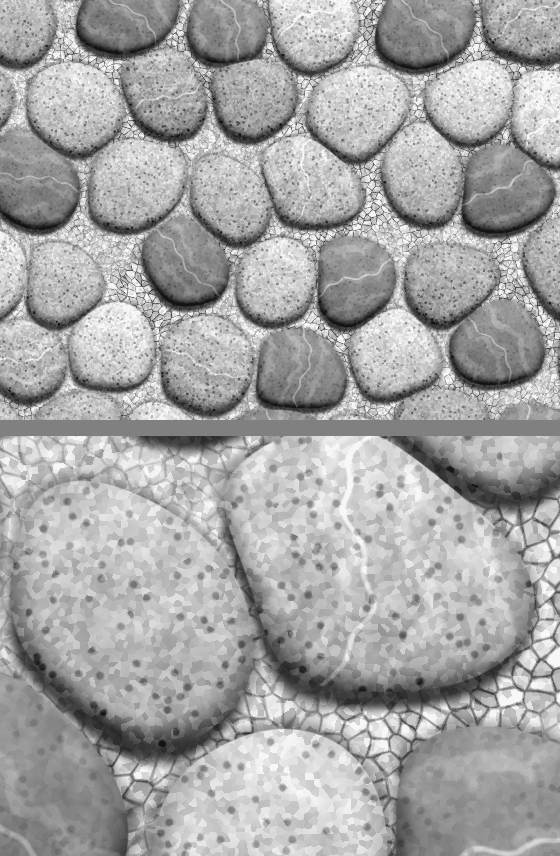
Top, the full canvas; bottom, a detail of the centre.
A WebGL 1 fragment shader for this texture:

```glsl
precision highp float;
uniform vec2 u_resolution;

const float STONE_SPACING = 0.235;
const float ROW_HEIGHT = 0.866;
const float JITTER = 0.46;
const float ROUNDNESS = 11.0;
const float OUTLINE_WOBBLE = 0.022;
const vec2 LIGHT = vec2(0.2, 0.98);
const vec2 SHADOW_SHIFT = vec2(0.012, 0.06);
const float STONE_DARK = 0.66;
const float STONE_PALE = 0.86;
const float POLISHED_TONE = 0.53;
const float POLISHED_SHARE = 0.12;
const float VEINED_SHARE = 0.35;
const float SAND_TONE = 0.83;
const float SHADOW_TONE = 0.17;
const float GRAVEL_SCALE = 62.0;
const float PIT_SCALE = 95.0;
const float GRAIN_SCALE = 185.0;

struct Stone {
  float dist;
  vec2 offset;
  vec2 id;
};

vec2 hash2(vec2 c) {
  vec3 a = fract(c.xyx * vec3(0.1031, 0.1030, 0.0973));
  a += dot(a, a.yzx + 33.33);
  return fract((a.xx + a.yz) * a.zy);
}

mat2 rotation(float angle) {
  float c = cos(angle), s = sin(angle);
  return mat2(c, -s, s, c);
}

// Nearest distance, second distance, random cell value
vec3 cellular(vec2 p) {
  vec2 base = floor(p);
  vec3 result = vec3(8.0, 8.0, 0.0);
  for (int y = -1; y <= 1; y++) {
    for (int x = -1; x <= 1; x++) {
      vec2 cell = base + vec2(float(x), float(y));
      float d = length(cell + hash2(cell) - p);
      if (d < result.x) result = vec3(d, result.x, hash2(cell + 71.0).x);
      else result.y = min(result.y, d);
    }
  }
  return result;
}

float layeredSines(vec2 p) {
  float sum = 0.0, weight = 0.5;
  for (int i = 0; i < 4; i++) {
    sum += weight * sin(p.x + 1.7 * sin(p.y)) * cos(p.y + 1.3 * sin(p.x));
    p = rotation(0.9) * p * 1.9 + 2.3;
    weight *= 0.6;
  }
  return sum;
}

vec2 stoneCentre(vec2 cell) {
  vec2 shift = JITTER * (hash2(cell) - 0.5);
  return vec2(cell.x + 0.5 * mod(cell.y, 2.0) + shift.x, (cell.y + shift.y) * ROW_HEIGHT);
}

// Rounded cell around the nearest centre, blended with a tilted ellipse
Stone findStone(vec2 p) {
  p += OUTLINE_WOBBLE * sin(p.yx * vec2(7.0, 6.0) + vec2(1.0, 4.0));
  float row = floor(p.y / ROW_HEIGHT + 0.5);
  vec2 base = vec2(floor(p.x - 0.5 * mod(row, 2.0) + 0.5), row);
  vec2 id = base, centre = vec2(0.0);
  float nearest = 8.0;
  for (int y = -1; y <= 1; y++) {
    for (int x = -1; x <= 1; x++) {
      vec2 cell = base + vec2(float(x), float(y));
      vec2 c = stoneCentre(cell);
      float d = length(p - c);
      if (d < nearest) { nearest = d; id = cell; centre = c; }
    }
  }
  vec2 q = p - centre;
  vec2 rnd = hash2(id + 17.0);
  float stretch = 1.05 + 0.22 * rnd.x;
  vec2 e = rotation(-0.5 + 2.2 * (rnd.y - 0.5)) * q * vec2(1.0 / stretch, stretch);
  float sum = exp(ROUNDNESS * (length(e) - mix(0.52, 0.66, hash2(id + 5.0).x)));
  for (int y = -2; y <= 2; y++) {
    for (int x = -2; x <= 2; x++) {
      vec2 cell = id + vec2(float(x), float(y));
      vec2 gap = stoneCentre(cell) - centre;
      float span = length(gap);
      if (span > 0.01) sum += exp(ROUNDNESS * (dot(q, gap / span) - 0.5 * span));
    }
  }
  return Stone(log(sum) / ROUNDNESS, q, id);
}

float stoneTone(Stone s, vec2 p, float grain) {
  vec2 rnd = hash2(s.id + 41.0), kind = hash2(s.id + 83.0);
  float polished = step(kind.x, POLISHED_SHARE);
  float veined = max(polished, step(kind.y, VEINED_SHARE));
  float tone = mix(mix(STONE_DARK, STONE_PALE, rnd.x), POLISHED_TONE, polished);

  // Domed light and dark lower rim
  float facing = dot(s.offset / (length(s.offset) + 0.001), LIGHT);
  float rim = smoothstep(-0.13, 0.01, s.dist);
  tone += 0.24 * dot(s.offset, LIGHT) - rim * rim * (0.24 - 0.2 * facing);

  // Mottling, speckle and pits
  vec3 pit = cellular(p * PIT_SCALE);
  float rough = 1.0 - 0.65 * polished;
  tone += 0.07 * layeredSines(s.offset * 9.0 + s.id * 3.0) + 0.17 * rough * grain;
  tone -= 0.24 * rough * step(0.78, pit.z) * (1.0 - smoothstep(0.15, 0.42, pit.x));

  // Pale wandering veins
  vec2 v = rotation(6.28 * rnd.y) * s.offset;
  float bend = v.y + 0.05 * sin(v.x * 8.0 + rnd.x * 6.0) + 0.015 * sin(v.x * 31.0);
  float vein = 1.0 - smoothstep(0.003, 0.016, abs(bend - 0.12 * (rnd.x - 0.5)));
  float streak = smoothstep(0.5, 0.95, sin(bend * 24.0 + 2.0 * layeredSines(v * 7.0)));
  return tone + veined * (0.17 * vein + 0.08 * streak);
}

float mortarTone(vec2 p, float grain) {
  vec3 gravel = cellular(p * GRAVEL_SCALE + 0.4 * sin(p.yx * 40.0));
  float coarse = smoothstep(-0.35, 0.3, layeredSines(p * 7.0) + 0.25 * (p.x + p.y - 1.1));
  float crevice = 1.0 - smoothstep(0.02, 0.22, gravel.y - gravel.x);
  float pebble = mix(0.68, 1.0, gravel.z) - 0.42 * crevice;
  float sand = SAND_TONE + 0.12 * layeredSines(p * 55.0);
  return mix(sand, pebble, 0.3 + 0.6 * coarse) + 0.24 * grain;
}

void main() {
  vec2 p = gl_FragCoord.xy / u_resolution.y;
  vec2 field = p / STONE_SPACING + vec2(3.3, 7.2);
  float pixel = 1.0 / (u_resolution.y * STONE_SPACING);
  float grain = cellular(p * GRAIN_SCALE).z - 0.5;
  Stone stone = findStone(field);

  // Mortar under thrown and contact shadow
  float thrown = 1.0 - smoothstep(-0.03, 0.025, findStone(field + SHADOW_SHIFT).dist);
  float contact = 0.35 * (1.0 - smoothstep(0.0, 0.05, stone.dist));
  float shade = max(0.9 * thrown, contact);
  float ground = mix(mortarTone(p, grain), SHADOW_TONE + 0.1 * grain, shade);

  // Stones over mortar
  float cover = 1.0 - smoothstep(-pixel, pixel, stone.dist);
  float tone = mix(ground, stoneTone(stone, p, grain), cover);
  gl_FragColor = vec4(vec3(clamp(tone, 0.08, 0.97)), 1.0);
}
```
